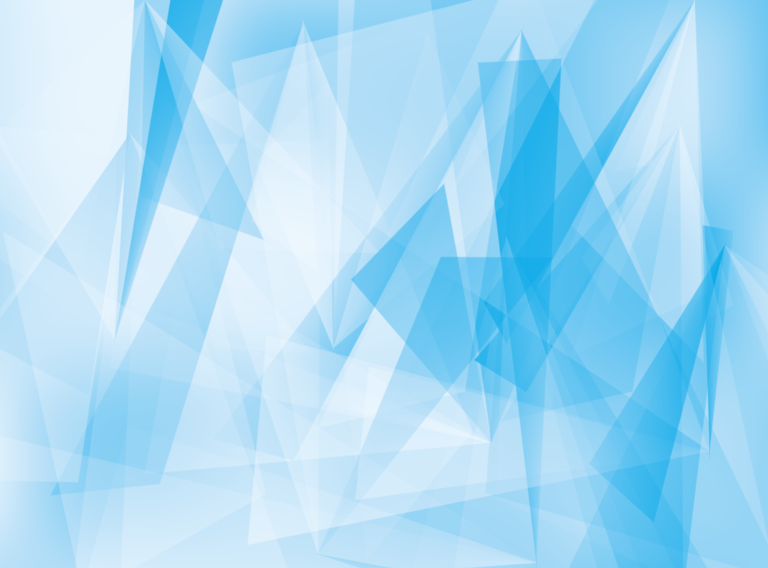
A WebGL 1 fragment shader for this background:

```glsl
precision highp float;
// Translucent shards of ice blue over a softly clouded ground.
// Long triangles fan out of shared hubs; each one lightens or deepens a single
// tone value with a fading opacity, and a colour ramp turns the tone to blue.

uniform vec2 u_resolution;

#define SHARDS 58         // triangles drawn
#define HUBS 14.0         // shared apex points
#define SEED 7.0          // changes the arrangement
#define CLOUD_SCALE 3.1   // soft patches per canvas height
#define CLOUD_LOW 0.11    // lightest ground tone
#define CLOUD_RANGE 0.64  // ground tone contrast
#define RIGHT_TREND 0.14  // extra depth towards the right
#define EDGE 0.0018       // edge softness in canvas heights

const vec3 WHITE = vec3(0.97, 0.985, 1.0);
const vec3 PALE  = vec3(0.73, 0.88, 0.97);
const vec3 SKY   = vec3(0.46, 0.79, 0.95);
const vec3 DEEP  = vec3(0.02, 0.66, 0.91);

float hash(vec2 p) {
  vec3 q = fract((p.xyx + SEED) * 0.1031);
  q += dot(q, q.yzx + 33.33);
  return fract((q.x + q.y) * q.z);
}

float valueNoise(vec2 p) {
  vec2 cell = floor(p), f = fract(p);
  f = f * f * f * (f * (f * 6.0 - 15.0) + 10.0);
  float low = mix(hash(cell), hash(cell + vec2(1.0, 0.0)), f.x);
  float high = mix(hash(cell + vec2(0.0, 1.0)), hash(cell + 1.0), f.x);
  return mix(low, high, f.y);
}

// Evenly scattered apex points; some are pressed onto the top or bottom border.
vec2 hubPosition(float index, float aspect) {
  vec2 spread = fract(vec2(0.7549, 0.5698) * (index + 1.0) + 0.13);
  return vec2(spread.x * aspect, clamp(spread.y * 1.3 - 0.13, 0.0, 1.0));
}

// Mostly upright, pointing into the canvas; some low shards lie flat.
vec2 shardDirection(float index, vec2 hub, float aspect) {
  float lean = (hash(vec2(index, 1.0)) - 0.5) * 1.5;
  vec2 upright = vec2(sin(lean), cos(lean) * (hub.y > 0.5 ? -1.0 : 1.0));
  float inward = hub.x > 0.5 * aspect ? -1.0 : 1.0;
  vec2 flatLying = normalize(vec2(inward, 0.5 * sin(lean)));
  bool isFlat = hub.y < 0.3 && hash(vec2(index, 2.0)) < 0.5;
  return isFlat ? flatLying : upright;
}

// Opacity of one triangle: crisp sides, fading along and across its body.
float shardOpacity(vec2 p, float index, float narrowing, float aspect) {
  vec2 hub = hubPosition(mod(index, HUBS), aspect);
  vec2 axis = shardDirection(index, hub, aspect);
  float len = mix(0.3, 1.0, hash(vec2(index, 3.0)));
  float slope = mix(0.08, 0.34, hash(vec2(index, 4.0))) * narrowing;
  float tilt = (hash(vec2(index, 5.0)) - 0.5) * 1.6;

  vec2 d = p - hub;
  float along = dot(d, axis);
  float across = dot(d, vec2(-axis.y, axis.x));
  float side = (slope * along - abs(across)) * inversesqrt(1.0 + slope * slope);
  float end = (len - along + tilt * across) * inversesqrt(1.0 + tilt * tilt);
  float mask = smoothstep(-EDGE, EDGE, min(side, end));

  float lengthFade = clamp(along / len, 0.0, 1.0);
  if (hash(vec2(index, 6.0)) < 0.5) lengthFade = 1.0 - lengthFade;
  float crossFade = clamp(0.5 + 0.5 * across / max(slope * along, 0.001), 0.0, 1.0);
  float fade = mix(lengthFade, crossFade, 0.6 * hash(vec2(index, 7.0)));
  return mask * mix(0.12, 1.0, fade);
}

vec3 toneColour(float tone) {
  vec3 colour = mix(WHITE, PALE, clamp(tone / 0.25, 0.0, 1.0));
  colour = mix(colour, SKY, clamp((tone - 0.25) / 0.29, 0.0, 1.0));
  return mix(colour, DEEP, clamp((tone - 0.54) / 0.46, 0.0, 1.0));
}

void main() {
  vec2 p = gl_FragCoord.xy / u_resolution.y;
  float aspect = u_resolution.x / u_resolution.y;

  // Clouded ground
  float cloud = valueNoise(p * CLOUD_SCALE + 0.37);
  float tone = CLOUD_LOW + CLOUD_RANGE * pow(cloud, 1.4);
  tone += RIGHT_TREND * (p.x / aspect - 0.5);

  // Shards: two light ones for each dark one, every third dark one is vivid
  for (int i = 0; i < SHARDS; i++) {
    float index = float(i);
    bool isDark = mod(index, 3.0) < 0.5;
    bool isVivid = mod(index, 9.0) < 0.5;
    float strength = mix(0.22, 0.58, hash(vec2(index, 8.0)));
    if (isVivid) strength = 0.95;
    float narrowing = isVivid ? 0.6 : (isDark ? 0.8 : 1.0);
    float opacity = strength * shardOpacity(p, index, narrowing, aspect);
    tone = mix(tone, isDark ? 1.0 : 0.02, opacity);
  }

  gl_FragColor = vec4(toneColour(tone), 1.0);
}
```
